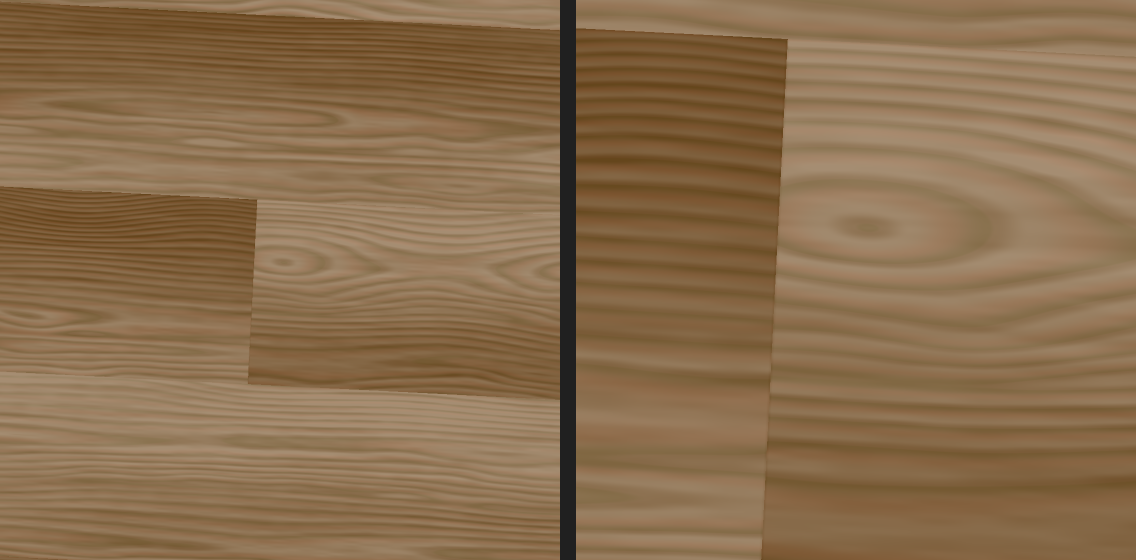
Left: the whole. Right: its middle third, enlarged.
A Shadertoy shader for this texture:

```glsl
// Tilted wooden floor planks with one butt joint and cathedral grain.
// Each plank bends a distance field around its own heartwood centres; growth
// rings are soft bands of that field, with stretched noise added as fibre.

#define TILT 0.051        // rotation of the boards, radians
#define PITCH 0.3297      // board width
#define TOP_SEAM 0.9957   // height of the first seam
#define JOINT 0.426       // butt joint position along the second board
#define RING_FREQ 52.0    // growth rings per unit
#define RING_DEPTH 0.34   // contrast of the rings
#define FIBRE_DEPTH 0.26  // contrast of the fine fibre
#define SEAM_WIDTH 0.0018
#define DARK_WOOD vec3(0.43, 0.30, 0.15)
#define LIGHT_WOOD vec3(0.63, 0.535, 0.425)

// Per plank: tone at upper edge, tone at lower edge, grain centre (along, across)
const vec4 PLANKS[6] = vec4[6](
    vec4(0.75, 0.78, 0.20, 0.30), vec4(0.12, 0.80, 0.337, 0.55),
    vec4(0.14, 0.62, 0.00, 0.66), vec4(0.88, 0.36, 0.48, 0.31),
    vec4(0.90, 0.58, 0.888, 0.31), vec4(0.10, 0.30, 0.40, 0.50));

// Per plank: spacing of grain centres, steepness of the arches, waviness
const vec3 GRAIN[6] = vec3[6](
    vec3(1.2, 0.06, 0.02), vec3(1.6, 0.08, 0.012),
    vec3(0.8, 0.10, 0.035), vec3(0.52, 0.25, 0.03),
    vec3(0.87, 0.06, 0.03), vec3(0.9, 0.08, 0.02));

float hash(vec2 p) {
    return fract(sin(dot(p, vec2(127.1, 311.7))) * 43758.5453);
}

float noise(vec2 p) {
    vec2 i = floor(p), f = fract(p);
    f = f * f * (3.0 - 2.0 * f);
    return mix(mix(hash(i), hash(i + vec2(1, 0)), f.x),
               mix(hash(i + vec2(0, 1)), hash(i + vec2(1, 1)), f.x), f.y);
}

// Distance to a chain of flattened centres repeating along the board
float arches(vec2 p, float spacing, float steepness) {
    float along = spacing / 3.14159 * sin(3.14159 * p.x / spacing);
    return length(vec2(along * steepness, p.y));
}

float smoothMin(float a, float b, float k) {
    float h = max(k - abs(a - b), 0.0) / k;
    return min(a, b) - h * h * k * 0.25;
}

vec3 floorColor(vec2 uv) {
    // Board coordinates: u along, t across (0 at the upper edge)
    float u = uv.x * cos(TILT) - uv.y * sin(TILT);
    float v = uv.x * sin(TILT) + uv.y * cos(TILT);
    float rows = (TOP_SEAM - v) / PITCH;
    float row = floor(rows), t = rows - row;
    int id = int(row) + 1;
    if (row > 1.0 || (row == 1.0 && u > JOINT)) id++;
    id = clamp(id, 0, 5);
    vec4 plank = PLANKS[id];
    vec3 grain = GRAIN[id];
    vec2 seed = vec2(float(id) * 17.3, float(id) * 9.1);

    // Wavy grain field: a main chain of arches and one near the lower edge
    float sway = noise(vec2(u * 4.0, v * 11.0) + seed) - 0.5;
    float ripple = noise(vec2(u * 11.0, v * 34.0) + seed) - 0.5;
    float across = t * PITCH + grain.z * sway + 0.006 * ripple;
    float field = arches(vec2(u - plank.z, across - plank.w * PITCH), grain.x, grain.y);
    float lower = arches(vec2(u - hash(seed), across - 0.86 * PITCH), 0.9, 0.07);
    field = smoothMin(field, lower + 0.004, 0.012);

    // Rings: pale line fading through rust to a darker olive line
    float phase = fract(field * (1.0 + 3.0 * field) * RING_FREQ + 0.5 * ripple);
    float ring = smoothstep(0.0, 0.26, phase) * (1.0 - smoothstep(0.22, 1.0, phase));
    float olive = smoothstep(0.68, 0.95, phase) * (1.0 - smoothstep(0.95, 1.0, phase));
    float strength = 0.45 + 0.75 * noise(vec2(u * 3.0, v * 24.0) + seed + 5.0);

    // Fibre streaks, fine pores and broad shading
    float streak = noise(vec2(u * 5.0, v * 110.0) + seed) - 0.5;
    float pore = noise(vec2(u * 38.0, v * 260.0) + seed) - 0.5;
    float cloud = noise(vec2(u * 2.5, v * 15.0) + seed + 31.0) - 0.5;

    float tone = mix(plank.x, plank.y, smoothstep(0.12, 0.85, t));
    tone += RING_DEPTH * strength * (ring - 0.38 - 0.25 * olive);
    tone += FIBRE_DEPTH * (streak + 0.45 * pore) + 0.22 * cloud;

    // Faint shadow just below each seam and at the butt joint
    float seam = 1.0 - smoothstep(0.0, SEAM_WIDTH, t * PITCH);
    if (row == 1.0) seam = max(seam, 1.0 - smoothstep(0.0, SEAM_WIDTH, abs(u - JOINT)));
    tone -= 0.12 * seam;

    vec3 color = mix(DARK_WOOD, LIGHT_WOOD, clamp(tone, -0.12, 1.08));
    float rust = smoothstep(0.3, 0.6, phase) * (1.0 - smoothstep(0.6, 0.85, phase));
    color += vec3(0.022, -0.006, -0.008) * rust * strength;
    return color + vec3(-0.012, 0.004, -0.008) * olive;
}

void mainImage(out vec4 fragColor, in vec2 fragCoord) {
    // Four samples per pixel smooth the board edges
    vec3 color = vec3(0.0);
    for (int i = 0; i < 4; i++) {
        vec2 offset = vec2(i % 2, i / 2) * 0.5 - 0.25;
        color += floorColor((fragCoord + offset) / iResolution.y);
    }
    fragColor = vec4(color * 0.25, 1.0);
}
```
